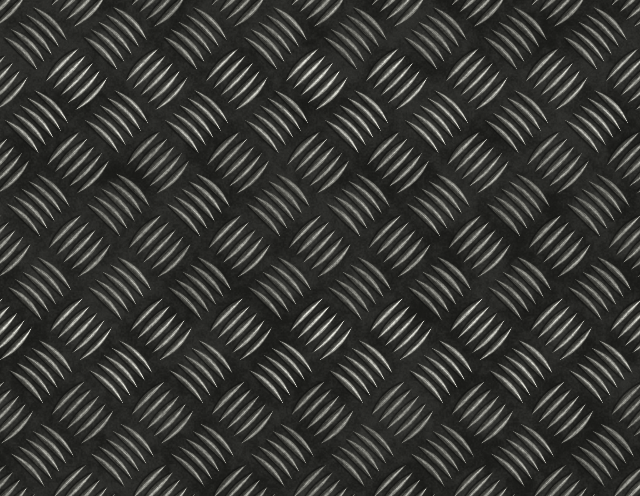
Write a WebGL 2 fragment shader that draws this texture.

```glsl
#version 300 es
precision highp float;
uniform vec2 u_resolution;
out vec4 outColor;

// Layout, in units of one column
const float COLUMNS = 8.0;
const float ROW_PITCH = 1.042;
const float ROW_SKEW = 0.018;
const vec2 FIRST_CENTER = vec2(0.45, 0.469);

// Raised bars
const float BAR_PITCH = 0.132;
const float BAR_HALF_LENGTH = 0.295;
const float BAR_HALF_WIDTH = 0.040;
const float BOW = 0.034;
const float FAN = 0.011;
const float SHADOW_WIDTH = 0.032;

// Colours
const vec3 PLATE_DARK = vec3(0.105, 0.106, 0.097);
const vec3 PLATE_LIGHT = vec3(0.185, 0.186, 0.175);
const vec3 SHADOW = vec3(0.055, 0.055, 0.050);
const vec3 BAR_BODY = vec3(0.30, 0.30, 0.278);
const vec3 BAR_SHINE = vec3(0.90, 0.90, 0.865);

float hash(vec2 p) {
    vec3 q = fract(vec3(p.xyx) * 0.1031);
    q += dot(q, q.yzx + 33.33);
    return fract((q.x + q.y) * q.z);
}

float noise(vec2 p) {
    vec2 i = floor(p), f = fract(p);
    f = f * f * (3.0 - 2.0 * f);
    return mix(mix(hash(i), hash(i + vec2(1, 0)), f.x),
               mix(hash(i + vec2(0, 1)), hash(i + vec2(1, 1)), f.x), f.y);
}

// Dark plate with soft mottling and fine grain
vec3 plateColor(vec2 p) {
    float tone = 0.45 * noise(p * 2.3) + 0.30 * noise(p * 11.0) + 0.25 * noise(p * 48.0);
    return mix(PLATE_DARK, PLATE_LIGHT, smoothstep(0.15, 0.85, tone));
}

// Five tapered bars; uv.x runs along them, uv.y across them
vec3 addCluster(vec3 color, vec2 uv, vec2 id, bool rising, float pixel) {
    float t = uv.x / BAR_HALF_LENGTH;
    float taper = max(1.0 - t * t, 0.0);
    float lit = rising ? -1.0 : 1.0;
    float phase = rising ? 0.0 : 1.0;
    float rowGain = 0.86 + 0.22 * cos(2.0944 * (id.y - phase));
    float gain = rowGain * mix(0.85, 1.15, hash(id + 17.0 * phase + 5.0));

    // Faint sheen on the metal around the bars
    vec2 box = abs(uv) / vec2(0.30, 0.34);
    color += 0.035 * smoothstep(1.0, 0.4, max(box.x, box.y));

    for (int i = -2; i <= 2; i++) {
        float n = float(i);
        float seed = hash(id * 7.0 + vec2(n, phase * 31.0));
        float bow = rising ? FAN * n : BOW;
        float width = BAR_HALF_WIDTH * taper * mix(0.9, 1.1, seed);
        float v = uv.y - n * BAR_PITCH - bow * (taper - 0.5);
        float edge = abs(v) - width;
        float side = v * lit;

        // Shadow on the side away from the light
        float shade = smoothstep(SHADOW_WIDTH, 0.0, edge) * smoothstep(0.01, -0.02, side);
        color = mix(color, SHADOW, 0.75 * shade * smoothstep(0.0, 0.3, taper));

        // Brushed body with a worn bright crest
        float s = side / max(width, 0.004);
        float brushed = noise(vec2(uv.x * 16.0, v * 120.0) + seed * 90.0);
        float worn = noise(uv * 55.0 + seed * 70.0);
        float crest = exp(-pow((s - 0.38) / 0.42, 2.0));
        float along = rising ? 0.80 + 0.22 * t : 0.68 + 0.32 * t;
        float shine = crest * along * gain * (0.60 + 0.35 * brushed + 0.25 * worn);
        vec3 bar = BAR_BODY * (0.65 + 0.35 * brushed + 0.25 * worn) * (0.95 + 0.25 * s);
        bar = mix(bar, BAR_SHINE, clamp(shine, 0.0, 1.0));
        float cover = smoothstep(0.7 * pixel, -0.7 * pixel, edge) * smoothstep(0.0, 0.06, taper);
        color = mix(color, bar, cover);
    }
    return color;
}

void main() {
    // Rows count downward from the top edge
    vec2 p = vec2(gl_FragCoord.x, u_resolution.y - gl_FragCoord.y) * COLUMNS / u_resolution.x;
    float pixel = COLUMNS / u_resolution.x;
    vec2 grid = p - FIRST_CENTER;
    grid.y /= ROW_PITCH;
    grid.x -= ROW_SKEW * grid.y;

    // Two interleaved lattices of clusters, turned a quarter from each other
    vec3 color = plateColor(p);
    for (int k = 0; k < 2; k++) {
        vec2 shifted = grid - 0.5 * float(k);
        vec2 id = floor(shifted + 0.5);
        vec2 local = (shifted - id) * vec2(1.0, ROW_PITCH);
        vec2 diagonal = vec2(local.x + local.y, local.x - local.y) * 0.70711;
        vec2 uv = k == 0 ? diagonal : vec2(diagonal.y, -diagonal.x);
        color = addCluster(color, uv, id, k == 1, pixel);
    }

    // Fine metal grain
    color *= 0.93 + 0.14 * noise(p * 64.0);
    outColor = vec4(color, 1.0);
}
```
